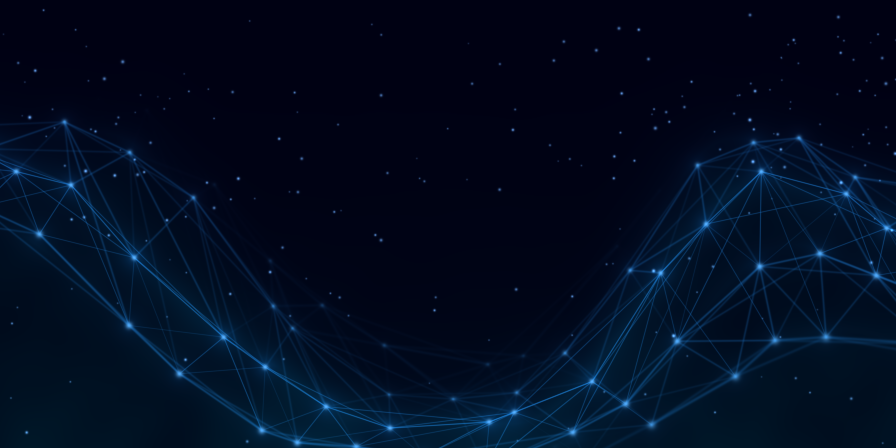
This background is drawn by a WebGL 2 fragment shader. Its source:

```glsl
#version 300 es
precision highp float;
// Night-blue valley spanned by a glowing wire mesh under scattered stars.
// Five depth rows follow one height formula; their jittered nodes are linked
// by soft segments, over a hazy body lit along each row.
uniform vec2 u_resolution;
out vec4 fragColor;

vec2 hash2(vec2 p) {
    vec3 q = fract(p.xyx * vec3(0.1031, 0.1030, 0.0973));
    q += dot(q, q.yzx + 33.33);
    return fract((q.xx + q.yz) * q.zy);
}

float gradientDot(vec2 cell, vec2 offset) {
    float angle = 6.2832 * hash2(cell).x;
    return dot(vec2(cos(angle), sin(angle)), offset);
}

float gradientNoise(vec2 p) {
    vec2 i = floor(p), f = fract(p), s = f * f * (3.0 - 2.0 * f);
    vec2 e = vec2(1.0, 0.0);
    return mix(mix(gradientDot(i, f), gradientDot(i + e, f - e), s.x),
               mix(gradientDot(i + e.yx, f - e.yx), gradientDot(i + 1.0, f - 1.0), s.x), s.y);
}

float softSpot(float d, float radius) {
    return exp(-d * d / (radius * radius));
}

// Valley profile: row -1 is the faint far floor, 0 the ridge, 3 the nearest slope
float rowHeight(float x, float row) {
    float r = max(row, 0.0), far = max(1.0 - r, 0.0);
    float leftStart = 0.17 - 0.27 * r + 0.06 * r * r - 0.04 * far;
    float rightStart = 1.08 + 0.05 * r + 0.015 * r * r + 0.11 * far;
    float leftHill = (0.63 - 0.03 * r * r - 0.05 * far) * (1.0 - smoothstep(leftStart, leftStart + 0.83, x));
    float rightHill = (0.58 - 0.03 * r * r) * smoothstep(rightStart, rightStart + 0.58 - 0.14 * far, x);
    float shoulder = 0.05 * softSpot(x - 0.3, 0.13) + 0.07 * softSpot(x - 1.25, 0.1);
    float footSlope = 0.06 * softSpot(x - 0.62, 0.15) * max(1.0 - abs(row - 1.0), 0.0);
    float sag = 0.05 * softSpot(x - 1.0, 0.25) * max(r - 1.0, 0.0);
    return 0.11 - 0.07 * row + 0.014 * row * row + leftHill + rightHill
         + shoulder * far + footSlope - sag - 0.33 * max(x - 1.7, 0.0);
}

// Far rows fade in and out of the valley, the nearest exists only on the right
float rowLight(float x, float row) {
    if (row < -0.5) return 0.1 * softSpot(x - 0.85, 0.32);
    if (row < 0.5) return 0.4 - 0.26 * softSpot(x - 0.85, 0.38);
    if (row < 1.5) return 1.0;
    return row < 2.5 ? 0.6 : 0.42 * smoothstep(1.2, 1.5, x);
}

vec2 meshNode(float column, float row) {
    vec2 jitter = hash2(vec2(column, row) + 7.0) - 0.5;
    float x = 0.14 * (column + 0.5 * mod(row, 2.0) + 0.75 * jitter.x);
    return vec2(x, rowHeight(x, row) + 0.06 * jitter.y);
}

float segmentDistance(vec2 p, vec2 a, vec2 b) {
    vec2 pa = p - a, ba = b - a;
    return length(pa - ba * clamp(dot(pa, ba) / dot(ba, ba), 0.0, 1.0));
}

// Stars gather at the upper right and along the left slope
vec3 stars(vec2 p, vec2 shift, float cellSize, float pixel) {
    vec2 cell = floor((p + shift) / cellSize);
    vec2 place = hash2(cell + 31.0), kind = hash2(cell + 83.0);
    vec2 center = (cell + 0.15 + 0.7 * place) * cellSize - shift;
    float density = 0.05 + 0.3 * softSpot(length((center - vec2(1.75, 0.79)) * vec2(1.0, 1.9)), 0.36)
                  + 0.17 * softSpot(length((center - vec2(0.3, 0.68)) * vec2(1.0, 1.5)), 0.32);
    density *= 1.0 - smoothstep(0.88, 1.0, center.y);
    float size = max(mix(0.002, 0.0038, kind.y * kind.y), 0.5 * pixel);
    float light = step(kind.x, density) * mix(0.25, 1.0, kind.y);
    return vec3(0.42, 0.66, 0.92) * light * softSpot(length(p - center), size);
}

void main() {
    vec2 p = gl_FragCoord.xy / u_resolution.y;
    float pixel = 1.0 / u_resolution.y;

    // Sky, valley mist and the dim body below the ridge
    float mist = 1.0 + 0.5 * gradientNoise(p * 4.0) + 0.3 * gradientNoise(p * 9.0);
    vec3 color = mix(vec3(0.0, 0.012, 0.08), vec3(0.0, 0.004, 0.075), smoothstep(0.2, 0.9, p.y));
    color += vec3(0.0, 0.035, 0.035) * mist * exp(-5.0 * p.y);
    float body = 1.0 - smoothstep(-0.16, 0.04, p.y - rowHeight(p.x, 0.0));
    color += vec3(0.0, 0.027, 0.025) * body * mist;

    // Glow hugging every row
    for (float row = -1.0; row < 4.0; row++) {
        float h = rowHeight(p.x, row);
        float slope = (rowHeight(p.x + 0.01, row) - h) / 0.01;
        float d = abs(p.y - h) / sqrt(1.0 + slope * slope);
        color += vec3(0.005, 0.052, 0.075) * mist * rowLight(p.x, row) * exp(-d / 0.045);
    }
    color += stars(p, vec2(0.0), 0.045, pixel) + 0.7 * stars(p, vec2(5.3), 0.037, pixel);

    // Mesh links and nodes from the nearby columns only
    float wires = 0.0, dots = 0.0, halos = 0.0;
    float firstColumn = floor(p.x / 0.14) - 3.0;
    for (float row = -1.0; row < 4.0; row++) {
        float width = max(0.0014 + 0.001 * abs(row - 1.0), 0.42 * pixel);
        for (float k = 0.0; k < 6.0; k++) {
            float column = firstColumn + k;
            vec2 a = meshNode(column, row);
            float light = rowLight(a.x, row);
            // Along the row: neighbour and the one after
            for (float n = 1.0; n < 3.0; n++)
                wires += light * (1.2 - 0.4 * n) * softSpot(segmentDistance(p, a, meshNode(column + n, row)), width);
            // Fan to the next row, and one long link to the row after it
            for (float n = -1.0; n < 3.0; n++) {
                float target = row + (n < 1.5 ? 1.0 : 2.0);
                if (target > 3.5) continue;
                vec2 b = meshNode(column + min(n, 1.0), target);
                float link = min(light, rowLight(b.x, target)) * (0.2 + 0.7 * hash2(vec2(column + 9.0 * n, row)).x);
                wires += link * softSpot(segmentDistance(p, a, b), width);
            }
            float d = length(p - a), radius = 0.006 + 0.0015 * max(row - 1.0, 0.0);
            dots += min(1.5 * light, 1.0) * softSpot(d, max(radius, pixel));
            halos += light * exp(-d / 0.016);
        }
    }
    color += vec3(0.1, 0.38, 0.62) * (1.0 - exp(-wires));
    color += vec3(0.02, 0.13, 0.24) * halos;
    color = mix(color, vec3(0.36, 0.7, 1.0), min(dots, 1.0) * 0.9);
    fragColor = vec4(min(color, 1.0), 1.0);
}
```
